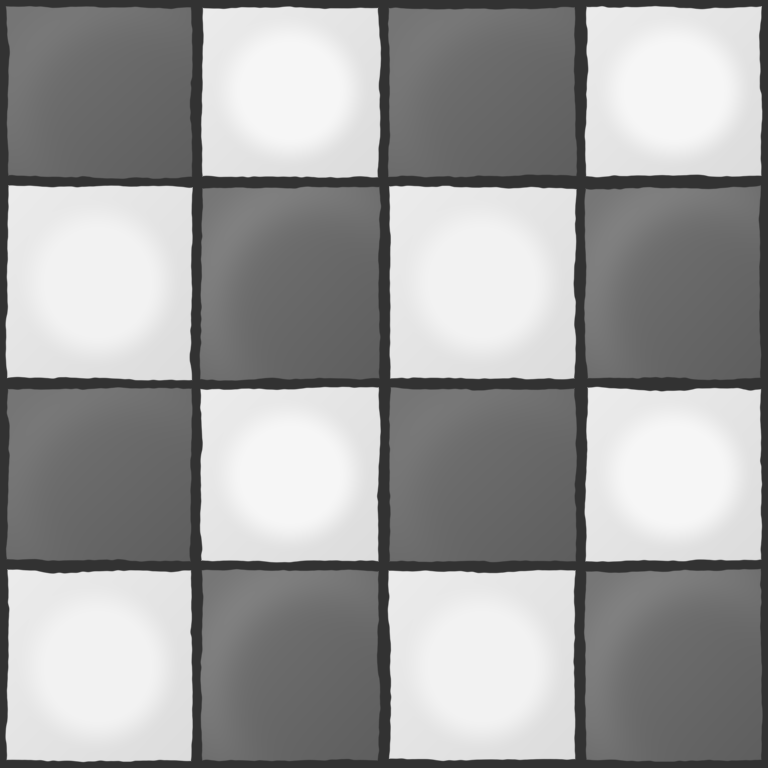
Give the GLSL for this pattern, as a WebGL 1 fragment shader.

```glsl
precision highp float;
// Hand-inked checkerboard of softly shaded grey and white tiles with ragged dark grout.

uniform vec2 u_resolution;

float hash(vec2 p) {
  p = fract(p * vec2(0.1031, 0.1130));
  p += dot(p, p.yx + 33.33);
  return fract((p.x + p.y) * p.x);
}

// 1D value noise in -1..1 that wraps after `count` knots over 0..1
float wrapNoise(float x, float count, float seed) {
  float knot = floor(x * count);
  float f = fract(x * count);
  float a = hash(vec2(mod(knot, count) + 1.0, seed));
  float b = hash(vec2(mod(knot + 1.0, count) + 1.0, seed));
  return mix(a, b, f * f * (3.0 - 2.0 * f)) * 2.0 - 1.0;
}

// Half width of a grout line; each side has its own ragged edge
float groutHalfWidth(float line, float seed, float along) {
  line = mod(line, 4.0);
  float s = seed + line * 7.3;
  float wobble = 0.0019 * wrapNoise(along, 14.0, s)
               + 0.0011 * wrapNoise(along, 45.0, s + 2.1)
               + 0.0006 * wrapNoise(along, 130.0, s + 4.7);
  return mix(0.0098, 0.0068, step(0.5, line)) + wobble;
}

// Cells alternate between two sizes: returns index, position inside 0..1, size
vec3 cellAt(float x, float split) {
  float f = fract(x * 2.0);
  float second = step(split, f);
  float size = mix(split, 1.0 - split, second);
  return vec3(2.0 * floor(x * 2.0) + second, (f - split * second) / size, size * 0.5);
}

// Distance from the grout into the tile along one axis
float tileInset(vec3 cell, float seed, float along) {
  float low = cell.y * cell.z - groutHalfWidth(cell.x, seed, along);
  float high = (1.0 - cell.y) * cell.z - groutHalfWidth(cell.x + 1.0, seed + 50.0, along);
  return min(low, high);
}

// White tile: diagonal falloff with a round glow in the middle
float lightTile(vec2 q, float diagonal, float oddRow) {
  float glow = 1.0 - smoothstep(0.25, 0.43, length(q));
  return mix(mix(0.86, 0.925, diagonal), mix(0.95, 0.965, oddRow), glow);
}

// Grey tile: diagonal falloff with a pale arc around the upper left
float darkTile(vec2 q, float diagonal, float oddRow) {
  float offArc = (length(q - vec2(0.12, -0.1)) - 0.55) / 0.15;
  float arc = exp(-offArc * offArc) * smoothstep(0.1, 0.8, diagonal);
  return mix(0.365, 0.462, diagonal) + arc * mix(0.06, 0.028, oddRow);
}

void main() {
  vec2 uv = gl_FragCoord.xy / u_resolution;
  vec3 column = cellAt(uv.x, 0.512);
  vec3 row = cellAt(uv.y, 0.526);

  // Tile shading
  vec2 q = vec2(column.y, row.y) - 0.5;
  float diagonal = 0.5 + 0.5 * (q.y - q.x);
  float oddRow = mod(row.x, 2.0);
  float isDark = mod(column.x + row.x, 2.0);
  float tile = mix(lightTile(q, diagonal, oddRow), darkTile(q, diagonal, oddRow), isDark);

  // Grout mask
  float inset = min(tileInset(column, 3.0, uv.y), tileInset(row, 120.0, uv.x));
  float soft = max(0.0012, 0.8 / min(u_resolution.x, u_resolution.y));
  float grey = mix(0.195, tile, smoothstep(-soft, soft, inset));

  gl_FragColor = vec4(vec3(grey), 1.0);
}
```
